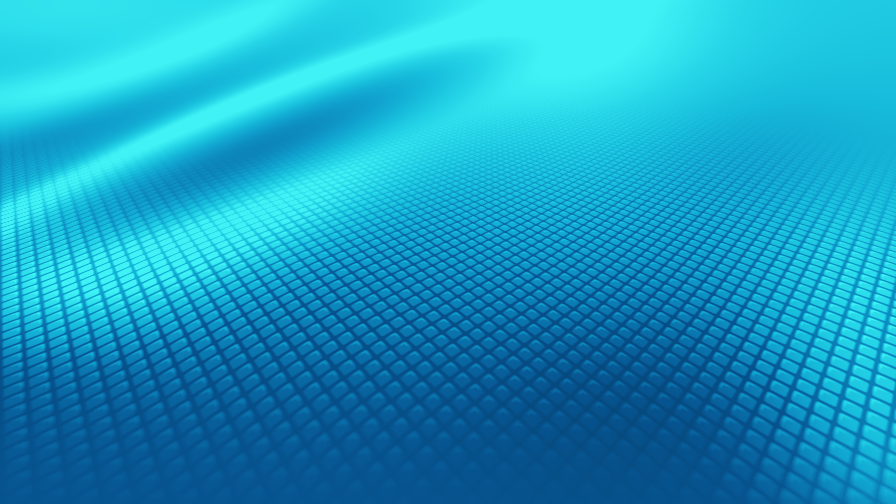
A WebGL 1 fragment shader for this background:

```glsl
precision highp float;
// A rippling cyan sheet of small rounded tiles seen in perspective.
// Soft curved folds and glows set a tone, a projected diagonal grid adds
// tiles within a band of focus, and a blue-to-cyan ramp colours the tone.

uniform vec2 u_resolution;

const vec3 DEEP = vec3(0.025, 0.33, 0.565);
const vec3 BLUE = vec3(0.04, 0.47, 0.69);
const vec3 AZURE = vec3(0.06, 0.62, 0.80);
const vec3 TEAL = vec3(0.09, 0.74, 0.86);
const vec3 CYAN = vec3(0.15, 0.84, 0.91);
const vec3 GLINT = vec3(0.25, 0.95, 0.96);

const float HORIZON = 1.05;
const float CENTRE_X = 0.97;
const float TILE_DENSITY = 15.5;

// Elliptical soft light
float glow(vec2 p, vec2 centre, vec2 size) {
  vec2 q = (p - centre) / size;
  return exp(-dot(q, q));
}

// Soft band along y = c.x + c.y * x + c.z * x * x, with separate falloffs
float fold(vec2 p, vec3 c, float above, float below) {
  float d = p.y - (c.x + p.x * (c.y + p.x * c.z));
  float q = d / (d > 0.0 ? above : below);
  return exp(-q * q);
}

// Bell-shaped fade along one axis
float span(float x, float middle, float width) {
  float q = (x - middle) / width;
  return exp(-q * q);
}

// Large-scale light and shade, 0 = deep blue, 1 = glint
float surfaceTone(vec2 p) {
  float t = 0.70 * smoothstep(0.12, 1.05, p.y);

  // bright crests
  t += 0.38 * fold(p, vec3(0.80, 0.10, 0.44), 0.05, 0.06) * span(p.x, 0.15, 0.5);
  t += 0.55 * fold(p, vec3(0.57, 0.55, -0.155), 0.028, 0.045) * span(p.x, 0.3, 0.65);
  t += 0.62 * fold(p, vec3(0.40, 0.30, 0.10), 0.055, 0.11) * span(p.x, 0.5, 0.36);

  // shaded troughs
  t -= 0.22 * fold(p, vec3(0.70, 0.36, 0.0), 0.05, 0.05) * span(p.x, 0.2, 0.35);
  t -= 0.24 * fold(p, vec3(0.47, 0.50, -0.06), 0.06, 0.06) * span(p.x, 0.62, 0.42);

  // broad lights and darks
  t += 0.40 * glow(p, vec2(1.14, 0.94), vec2(0.30, 0.28));
  t += 0.20 * glow(p, vec2(0.15, 0.98), vec2(0.45, 0.13));
  t += 0.42 * glow(p, vec2(0.08, 0.46), vec2(0.32, 0.13));
  t += 0.50 * glow(p, vec2(1.73, 0.36), vec2(0.24, 0.27));
  t += 0.30 * glow(p, vec2(1.80, 0.08), vec2(0.18, 0.18));
  t -= 0.12 * glow(p, vec2(1.48, 0.69), vec2(0.28, 0.13));
  t -= 0.12 * glow(p, vec2(1.25, 0.20), vec2(0.35, 0.22));
  return t;
}

// Projects the sheet to diagonal grid axes that meet at the horizon
vec2 tileGrid(vec2 p, float distanceDown) {
  float depth = 1.0 / distanceDown;
  float across = (p.x - CENTRE_X) * depth;
  return TILE_DENSITY * vec2(across + 0.97 * depth, across - 0.97 * depth);
}

// Signed distance to a rounded square
float roundedBox(vec2 p, float halfSize, float radius) {
  vec2 q = abs(p) - halfSize + radius;
  return length(max(q, 0.0)) + min(max(q.x, q.y), 0.0) - radius;
}

// Tile strength: fades out in the distance and close to the viewer
float focusBand(vec2 p) {
  float far = 1.0 - smoothstep(0.48, 0.80, p.y + 0.06 * sin(p.x * 4.0));
  float near = smoothstep(-0.08, 0.36, p.y + 0.12 * smoothstep(1.2, 1.7, p.x));
  return far * near;
}

// Brightness change from tile faces, gaps and lit upper rims
float tileRelief(vec2 p, float tone, float focus) {
  float ripple = 0.012 * sin(p.x * 5.0 + p.y * 4.0);
  float down = HORIZON - p.y - ripple;
  vec2 cell = fract(tileGrid(p, down)) - 0.5;
  float pixel = TILE_DENSITY / (down * down * u_resolution.y);
  float soft = pixel * 0.7 + mix(0.28, 0.04, focus);
  float d = roundedBox(cell, 0.39, 0.12);
  float face = 1.0 - smoothstep(-soft, soft, d);
  float rim = 1.0 - smoothstep(0.04, 0.08 + soft, abs(d + 0.05));
  float upper = smoothstep(0.05, 0.55, cell.x - cell.y);
  float contrast = 0.24 + 0.45 * clamp(tone, 0.0, 1.0);
  return focus * (contrast * (face - 0.62) + 0.20 * rim * upper);
}

// Blue-to-cyan ramp; negative tones darken the deepest blue
vec3 ramp(float t) {
  float s = clamp(t, 0.0, 1.0) * 5.0;
  vec3 c = mix(DEEP, BLUE, clamp(s, 0.0, 1.0));
  c = mix(c, AZURE, clamp(s - 1.0, 0.0, 1.0));
  c = mix(c, TEAL, clamp(s - 2.0, 0.0, 1.0));
  c = mix(c, CYAN, clamp(s - 3.0, 0.0, 1.0));
  c = mix(c, GLINT, clamp(s - 4.0, 0.0, 1.0));
  return c * (1.0 + 0.7 * clamp(t, -0.5, 0.0));
}

void main() {
  vec2 p = gl_FragCoord.xy / u_resolution.y;
  float tone = surfaceTone(p);
  tone += tileRelief(p, tone, focusBand(p));
  gl_FragColor = vec4(ramp(tone), 1.0);
}
```
